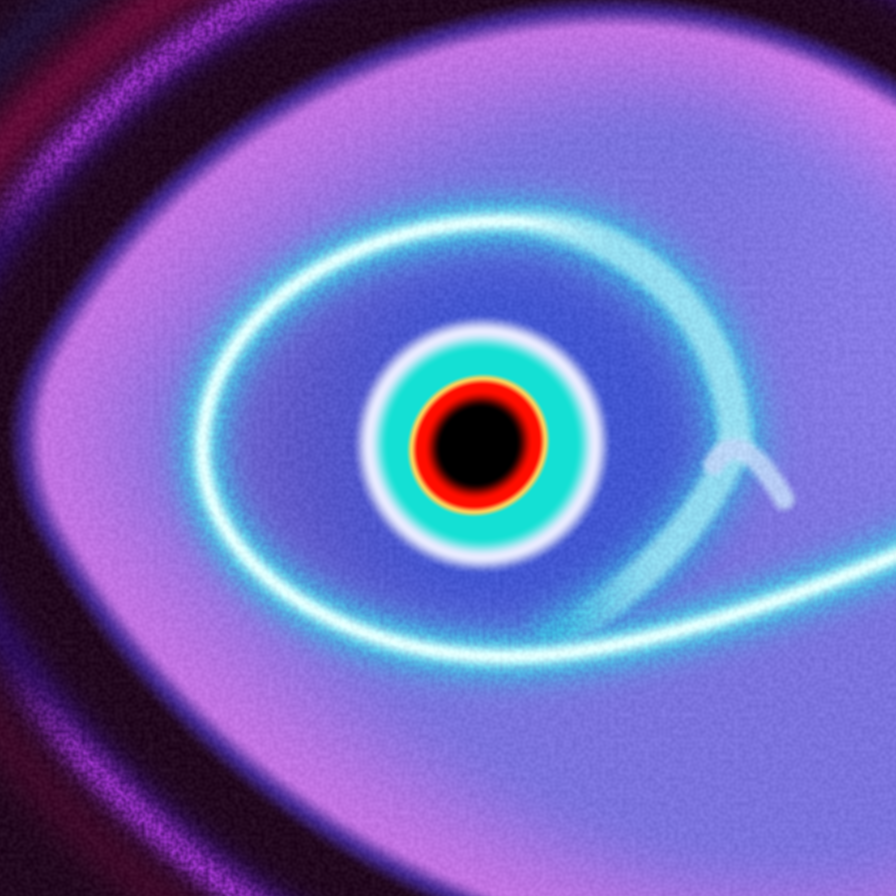
This background is drawn by a three.js fragment shader. Its source:

```glsl
// A violet almond field on a dark ground, with a glowing open loop and a banded disc.
// The almond is a smooth intersection of arcs; the loop joins a four-radius oval to
// quadratic curves; soft distance profiles and gradient noise give glow and grain.
varying vec2 vUv;

// Almond arcs: centre.xy, radius
const vec3 ARC_TOP_LEFT = vec3(0.697, 0.251, 0.741);
const vec3 ARC_TOP_RIGHT = vec3(0.680, 0.380, 0.612);
const vec3 ARC_BOTTOM = vec3(0.895, 0.883, 0.969);
const float ARC_SPLIT = 0.688;
const float TIP_ROUNDING = 0.08;

// Loop and disc layout
const vec2 LOOP_CENTRE = vec2(0.566, 0.499);
const vec2 LOOP_LOW = vec2(0.340, 0.232);   // left, down radii
const vec2 LOOP_HIGH = vec2(0.255, 0.254);  // right, up radii
const vec2 DISC_CENTRE = vec2(0.538, 0.504);
const float DISC_RADIUS = 0.140;
const float STREAK_OFFSET = 0.114;
const float GRAIN_SCALE = 210.0;
const float GRAIN_AMOUNT = 0.045;

const vec3 DARK = vec3(0.13, 0.03, 0.12);
const vec3 CRIMSON = vec3(0.34, 0.02, 0.14);
const vec3 STREAK = vec3(0.58, 0.18, 0.76);
const vec3 INDIGO = vec3(0.27, 0.16, 0.58);
const vec3 ORCHID = vec3(0.76, 0.45, 0.89);
const vec3 PERIWINKLE = vec3(0.48, 0.45, 0.87);
const vec3 BLUE = vec3(0.26, 0.34, 0.82);
const vec3 CYAN = vec3(0.20, 0.78, 0.88);
const vec3 ICE = vec3(0.88, 1.0, 1.0);
const vec3 PALE = vec3(0.62, 0.88, 0.95);
const vec3 LAVENDER = vec3(0.74, 0.83, 0.97);
const vec3 DISC_RIM = vec3(0.91, 0.92, 1.0);
const vec3 TURQUOISE = vec3(0.08, 0.88, 0.83);
const vec3 YELLOW = vec3(0.98, 0.82, 0.36);
const vec3 RED = vec3(1.0, 0.05, 0.0);

vec2 hashGradient(vec2 p) {
  float a = fract(sin(dot(p, vec2(127.1, 311.7))) * 43758.5) * 6.2832;
  return vec2(cos(a), sin(a));
}

float gradientNoise(vec2 p) {
  vec2 i = floor(p), f = fract(p);
  vec2 u = f * f * f * (f * (f * 6.0 - 15.0) + 10.0);
  float a = dot(hashGradient(i), f);
  float b = dot(hashGradient(i + vec2(1, 0)), f - vec2(1, 0));
  float c = dot(hashGradient(i + vec2(0, 1)), f - vec2(0, 1));
  float d = dot(hashGradient(i + 1.0), f - 1.0);
  return mix(mix(a, b, u.x), mix(c, d, u.x), u.y);
}

float smoothMax(float a, float b, float k) {
  float h = max(k - abs(a - b), 0.0) / k;
  return max(a, b) + h * h * k * 0.25;
}

float bell(float d, float w) { return exp(-d * d / (w * w)); }

float arcDistance(vec2 p, vec3 arc) { return length(p - arc.xy) - arc.z; }

float almondDistance(vec2 p) {
  float top = p.x < ARC_SPLIT ? arcDistance(p, ARC_TOP_LEFT) : arcDistance(p, ARC_TOP_RIGHT);
  return smoothMax(top, arcDistance(p, ARC_BOTTOM), TIP_ROUNDING);
}

// Distance to a quadratic curve, walked as short segments
float curveDistance(vec2 p, vec2 a, vec2 b, vec2 c) {
  float best = 10.0;
  vec2 from = a;
  for (int i = 1; i <= 18; i++) {
    float t = float(i) / 18.0;
    vec2 to = mix(mix(a, b, t), mix(b, c, t), t);
    vec2 s = to - from, q = p - from;
    best = min(best, length(q - s * clamp(dot(q, s) / dot(s, s), 0.0, 1.0)));
    from = to;
  }
  return best;
}

void main() {
  vec2 p = vUv;
  float grain = gradientNoise(p * GRAIN_SCALE) + 0.6 * gradientNoise(p * GRAIN_SCALE * 0.53 + 17.0);

  // Dark ground with streaks running beside the almond
  float edge = almondDistance(p);
  float upper = smoothstep(0.45, 0.6, p.y);
  float reach = smoothstep(0.21, 0.36, abs(p.y - 0.49));
  vec3 ground = DARK + CRIMSON * bell(edge - 0.168, 0.032) * mix(0.3, 0.75, upper);
  ground += vec3(0.04, 0.02, 0.22) * bell(edge - STREAK_OFFSET + 0.012, 0.025);
  ground += vec3(0.0, 0.04, 0.10) * bell(edge - 0.235, 0.025) * upper;
  ground = mix(ground, STREAK, bell(edge - STREAK_OFFSET, 0.019) * reach * (0.8 + 0.4 * grain));

  // Almond shading: orchid near the rim, blue towards the loop
  vec2 q = p - LOOP_CENTRE;
  vec2 radii = mix(LOOP_LOW, LOOP_HIGH, step(0.0, q));
  float k = length(q / radii);
  float depthFade = smoothstep(0.01, mix(0.21, 0.15, smoothstep(0.3, 0.8, p.x)), -edge);
  vec3 col = mix(ORCHID, PERIWINKLE, depthFade);
  col += vec3(0.05, 0.03, 0.03) * smoothstep(0.75, 1.0, p.x) * smoothstep(0.3, 0.6, p.y);
  vec3 inner = mix(BLUE + vec3(0.13, 0.0, -0.05), BLUE, smoothstep(0.22, 0.55, p.x));
  col = mix(col, inner, smoothstep(1.2, 0.6, k));
  col = mix(col, INDIGO, smoothstep(-0.026, 0.0, edge));
  col = mix(col, ground, smoothstep(-0.006, 0.018, edge));

  // Open loop: oval without its lower right quarter, continued by a tail
  float loopD = abs(k * (k - 1.0) / (length(q / (radii * radii)) + 0.0001));
  if (q.x > 0.0 && q.y < 0.0) loopD = length(q - vec2(LOOP_HIGH.x, 0.0));
  float tail = curveDistance(p, vec2(1.02, 0.388), vec2(0.728, 0.267), vec2(0.566, 0.267));
  float line = min(loopD, tail);
  float soft = smoothstep(0.56, 0.70, p.x) * smoothstep(0.38, 0.48, p.y);
  float branch = curveDistance(p, vec2(0.820, 0.503), vec2(0.768, 0.375), vec2(0.612, 0.284));
  float glow = max(bell(line, mix(0.030, 0.036, soft)), 0.85 * bell(branch, 0.032));
  col = mix(col, CYAN, clamp(glow * (0.92 + 0.25 * grain), 0.0, 1.0));
  col = mix(col, PALE, 0.85 * smoothstep(0.026, 0.009, branch) * smoothstep(0.61, 0.74, p.x));
  col = mix(col, mix(ICE, PALE, soft), mix(bell(line, 0.011), 0.9 * smoothstep(0.027, 0.009, line), soft));
  float hook = curveDistance(p, vec2(0.797, 0.482), vec2(0.826, 0.529), vec2(0.875, 0.443));
  col = mix(col, LAVENDER, 0.9 * smoothstep(0.018, 0.005, hook));
  col += grain * GRAIN_AMOUNT;

  // Banded disc, with the inner bands slightly stretched along the diagonal
  vec2 e = p - DISC_CENTRE;
  float r = length(e);
  vec2 m = e + vec2(0.004, 0.001);
  float inR = length(m) * (1.0 - 0.07 * m.x * m.y / (dot(m, m) + 0.0001));
  col = mix(col, DISC_RIM, smoothstep(DISC_RADIUS + 0.006, DISC_RADIUS - 0.014, r));
  col = mix(col, TURQUOISE, smoothstep(0.126, 0.104, r));
  col = mix(col, YELLOW, smoothstep(0.081, 0.074, inR));
  col = mix(col, RED, smoothstep(0.075, 0.067, inR));
  col = mix(col, vec3(0.0), smoothstep(0.061, 0.041, inR));
  gl_FragColor = vec4(clamp(col, 0.0, 1.0), 1.0);
}
```
